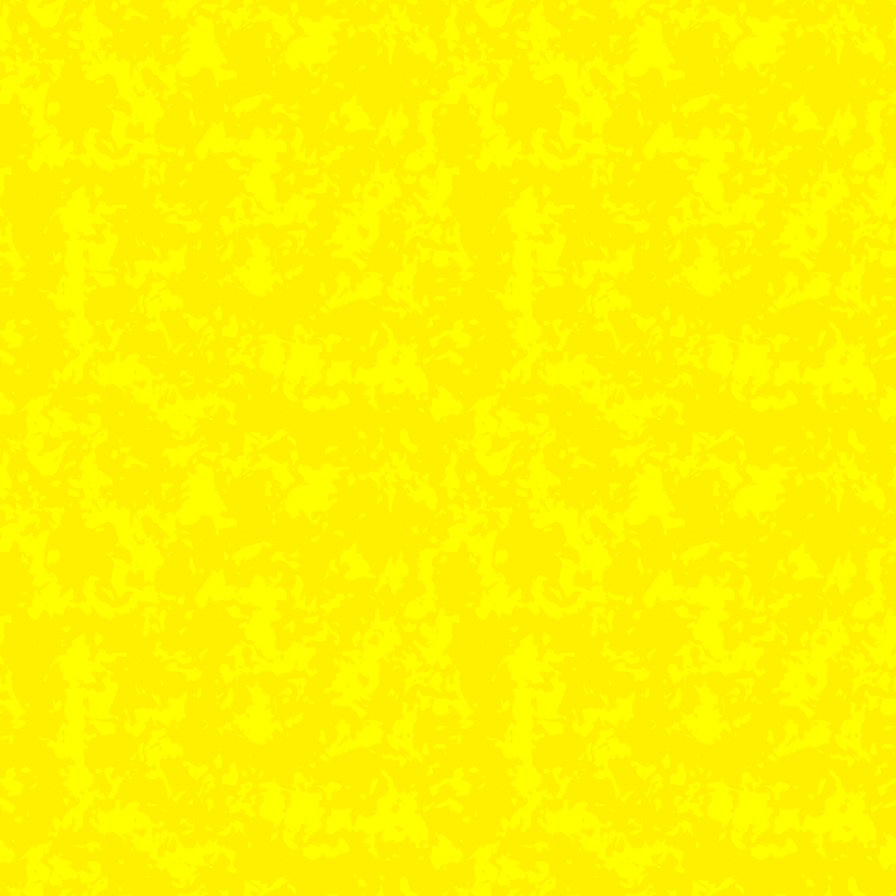
This texture is drawn by a Shadertoy shader. Its source:

```glsl
// Two-tone yellow mottling: ragged light patches with holes and specks on a deeper ground.
// Wrapping gradient noise is summed over octaves, bent by a slower noise, then cut at a level.
// The tile repeats twice along each side of the canvas.

// Pseudo-random unit gradient for a lattice point
vec2 latticeGradient(ivec2 cell, uint seed) {
    uint h = uint(cell.x) * 1597u + uint(cell.y) * 51749u + seed * 7919u;
    h = (h ^ (h >> 15)) * 73244475u;
    h = (h ^ (h >> 13)) * 73244475u;
    h ^= h >> 16;
    float angle = 6.28318 * float(h & 65535u) / 65536.0;
    return vec2(cos(angle), sin(angle));
}

// Gradient noise over the unit tile, wrapping after a whole number of cells
float wrappedNoise(vec2 uv, int cells, uint seed) {
    vec2 p = uv * float(cells);
    vec2 base = floor(p);
    vec2 f = p - base;
    vec2 fade = f * f * f * (f * (f * 6.0 - 15.0) + 10.0);
    float sum = 0.0;
    for (int j = 0; j < 2; j++) {
        for (int i = 0; i < 2; i++) {
            ivec2 corner = ivec2(i, j);
            ivec2 cell = (ivec2(base) + corner + 4 * cells) % cells;
            vec2 weight = mix(1.0 - fade, fade, vec2(corner));
            sum += weight.x * weight.y * dot(latticeGradient(cell, seed), f - vec2(corner));
        }
    }
    return sum;
}

// Rough height field: small patches broken up by strong fine octaves
float mottle(vec2 uv) {
    vec2 bend = vec2(wrappedNoise(uv, 9, 11u), wrappedNoise(uv, 9, 23u));
    bend += 0.4 * vec2(wrappedNoise(uv, 25, 31u), wrappedNoise(uv, 25, 47u));
    uv += 0.032 * bend;

    float height = 0.0;
    float amplitude = 1.0;
    int cells = 8;
    for (uint octave = 0u; octave < 4u; octave++) {
        height += amplitude * wrappedNoise(uv, cells, octave + 3u);
        amplitude *= 0.88;
        cells *= 2;
    }
    return height;
}

void mainImage(out vec4 fragColor, in vec2 fragCoord) {
    vec2 tileUv = 2.0 * fragCoord / iResolution.xy;
    float height = mottle(tileUv);

    // Crisp cut with an edge about one pixel wide
    float edge = 0.5 * fwidth(height) + 0.0001;
    float patchMask = smoothstep(-edge, edge, height - 0.148);

    vec3 ground = vec3(1.0, 0.94, 0.0);
    vec3 lightPatch = vec3(1.0, 1.0, 0.0);
    fragColor = vec4(mix(ground, lightPatch, patchMask), 1.0);
}
```
